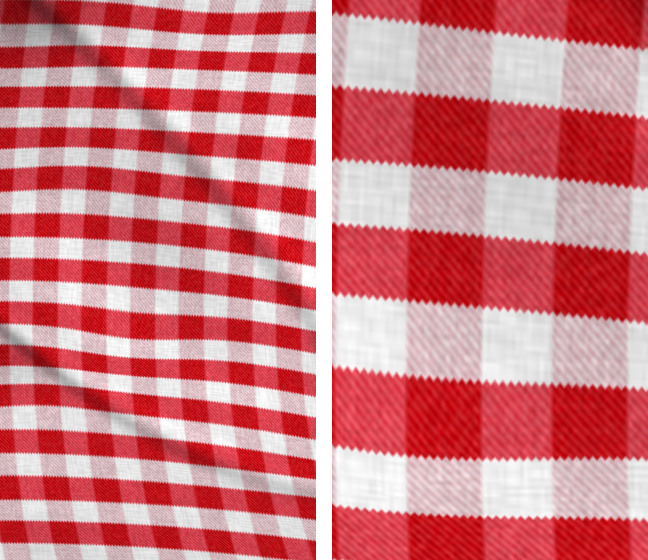
Left, the full canvas; right, a detail of the centre.
Write a WebGL 1 fragment shader that draws this texture.

```glsl
precision highp float;
// Draped red and white gingham cloth with bent checks, soft folds and a fine twill weave.
uniform vec2 u_resolution;

#define ROW_PERIOD 0.0771
#define ROW_START 0.0260
#define COL_PERIOD 0.1540
#define COL_START 0.4510
#define BAND_SHARE 0.515
#define TWILL_COUNT 116.0
#define GRAIN 0.07
#define SHADE 0.30
#define WHITE vec3(0.925, 0.922, 0.922)
#define PALE_PINK vec3(0.855, 0.745, 0.765)
#define LIGHT_RED vec3(0.845, 0.260, 0.310)
#define DEEP_RED vec3(0.755, 0.070, 0.100)

float hash(vec2 p) {
  return fract(sin(dot(p, vec2(127.1, 311.7))) * 43758.5453);
}

float noise(vec2 p) {
  vec2 i = floor(p), f = fract(p);
  f = f * f * (3.0 - 2.0 * f);
  return mix(mix(hash(i), hash(i + vec2(1.0, 0.0)), f.x),
             mix(hash(i + vec2(0.0, 1.0)), hash(i + vec2(1.0, 1.0)), f.x), f.y);
}

float ridge(float x, float width) {
  return exp(-x * x / (width * width));
}

float bump(vec2 p, vec2 center, vec2 size) {
  vec2 d = (p - center) / size;
  return exp(-dot(d, d));
}

// Coverage of a stripe centred on whole numbers, with edge softness in periods
float stripe(float x, float softness) {
  float d = abs(fract(x + 0.5) - 0.5);
  return 1.0 - smoothstep(-softness, softness, d - 0.5 * BAND_SHARE);
}

// Vertical sag of the rows
float rowSag(vec2 p) {
  float tilt = 0.018 + 0.036 * smoothstep(0.2, 0.5, p.y)
             - 0.018 * smoothstep(0.8, 0.9, p.y);
  float sag = -0.008 + tilt * p.x * p.x + 0.0065 * smoothstep(0.8, 0.9, p.y);
  sag += 0.018 * bump(p, vec2(0.42, 0.61), vec2(0.22, 0.07));
  sag -= 0.012 * bump(p, vec2(0.25, 0.31), vec2(0.25, 0.07));
  sag += 0.018 * bump(p, vec2(0.66, 0.04), vec2(0.30, 0.06));
  sag -= 0.010 * bump(p, vec2(0.15, 0.71), vec2(0.22, 0.05));
  sag += 0.009 * bump(p, vec2(0.00, 0.09), vec2(0.25, 0.06));
  return sag;
}

// Sideways drift of the columns
float columnDrift(vec2 p) {
  float d = p.y - 0.58;
  float strength = mix(0.347, 0.68, smoothstep(-0.05, 0.1, d));
  return strength * d * d * mix(0.55, 1.0, p.x);
}

// Light over the two diagonal folds and the gentle undulations
float foldLight(vec2 p) {
  float upper = p.x - (0.14 + 1.9 * p.y - 0.64 * p.y * p.y);
  float lower = p.y - (0.573 + 0.5 * p.x - 0.2 * p.x * p.x);
  float light = 0.98 + 0.16 * (noise(vec2(p.x * 3.0 - p.y * 3.5, p.y * 7.0)) - 0.5);
  light -= SHADE * 0.65 * ridge(upper + 0.035, 0.045);
  light += SHADE * 0.25 * ridge(upper - 0.045, 0.050);
  light -= SHADE * 0.90 * ridge(lower - 0.012, 0.017) * (1.0 - 0.6 * p.x);
  light += SHADE * 0.25 * ridge(lower + 0.022, 0.022);
  light -= SHADE * 0.85 * bump(p, vec2(0.08, 0.02), vec2(0.22, 0.09));
  light -= SHADE * 0.35 * bump(p, vec2(0.02, 0.64), vec2(0.15, 0.06));
  return light;
}

void main() {
  vec2 p = gl_FragCoord.xy / u_resolution;
  p.y = 1.0 - p.y;
  vec2 pixel = 1.0 / u_resolution;

  // Cloth coordinates, one unit per check repeat
  vec2 cloth = vec2((p.x - COL_START - columnDrift(p)) / COL_PERIOD,
                    (p.y - ROW_START - rowSag(p)) / ROW_PERIOD);
  vec2 threads = vec2(cloth.x * COL_PERIOD, cloth.y * ROW_PERIOD * 16.0 / 9.0) * TWILL_COUNT;

  // Thread-sized serration along the row edges
  float serration = 0.012 * sin(6.2832 * threads.x);
  float column = stripe(cloth.x, pixel.x / COL_PERIOD + 0.015);
  float row = stripe(cloth.y + serration, pixel.y / ROW_PERIOD + 0.012);

  vec3 color = mix(mix(WHITE, PALE_PINK, column), mix(LIGHT_RED, DEEP_RED, column), row);

  // Twill shows where red and white threads cross
  float mixed = abs(column - row);
  float mixedCloth = mix(mixed, 1.0 - mixed, row * column);
  float twill = sin(6.2832 * (threads.x - threads.y) * 0.8);
  float fleck = noise(threads * vec2(1.8, 1.4)) - 0.5;
  color += mixedCloth * (0.045 * twill + 0.10 * fleck) * vec3(0.5, 1.0, 0.95);

  // Fine grain of single threads
  float grain = noise(threads * vec2(0.35, 2.0)) + noise(threads * vec2(2.0, 0.35)) - 1.0;
  color *= 1.0 + GRAIN * grain;

  color *= foldLight(p);
  gl_FragColor = vec4(clamp(color, 0.0, 1.0), 1.0);
}
```
